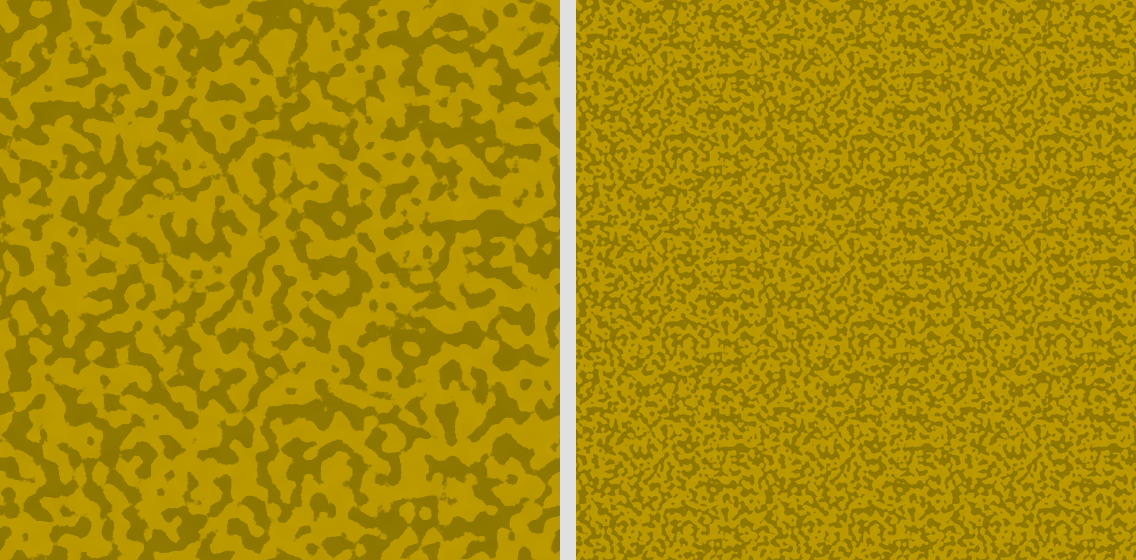
Left: one tile. Right: repeated 3 by 3.
Give the GLSL for this texture, as a WebGL 1 fragment shader.

```glsl
precision highp float;

uniform vec2 u_resolution;

const vec3 OCHRE = vec3(0.73, 0.60, 0.0);
const vec3 OLIVE = vec3(0.56, 0.47, 0.0);

// Whole numbers of noise cells across the canvas, so every layer wraps
const float CLUSTER_CELLS = 14.0;
const float BLOB_CELLS = 30.0;
const float DETAIL_CELLS = 41.0;
const float FRAY_CELLS = 160.0;
const float MOTTLE_CELLS = 24.0;

const float CLUSTER_WEIGHT = 0.42;
const float DETAIL_WEIGHT = 0.5;
const float FRAY_WEIGHT = 0.10;
const float MOTTLE_STRENGTH = 0.035;

const float THRESHOLD = -0.055;
const float EDGE_SOFTNESS = 0.05;
const float TAU = 6.2831853;

float hash(vec2 cell, float seed) {
    vec3 q = fract(vec3(cell.xyx + seed * 7.31) * vec3(0.1031, 0.1030, 0.0973));
    q += dot(q, q.yzx + 33.33);
    return fract((q.x + q.y) * q.z);
}

// Contribution of one lattice corner, wrapped at the period
float cornerSlope(vec2 cell, vec2 corner, vec2 local, float period, float seed) {
    float angle = TAU * hash(mod(cell + corner, period), seed);
    return dot(vec2(cos(angle), sin(angle)), local - corner);
}

float gradientNoise(vec2 uv, float period, float seed) {
    // The shift keeps the lattices of different layers apart
    vec2 p = uv * period + fract(seed * vec2(0.37, 0.61));
    vec2 cell = floor(p);
    vec2 local = fract(p);
    vec2 blend = local * local * local * (local * (local * 6.0 - 15.0) + 10.0);
    float a = cornerSlope(cell, vec2(0.0, 0.0), local, period, seed);
    float b = cornerSlope(cell, vec2(1.0, 0.0), local, period, seed);
    float c = cornerSlope(cell, vec2(0.0, 1.0), local, period, seed);
    float d = cornerSlope(cell, vec2(1.0, 1.0), local, period, seed);
    return mix(mix(a, b, blend.x), mix(c, d, blend.x), blend.y);
}

// Blobs gathered into loose clusters, with slightly frayed outlines
float blotchField(vec2 uv) {
    return gradientNoise(uv, BLOB_CELLS, 1.0)
        + DETAIL_WEIGHT * gradientNoise(uv, DETAIL_CELLS, 2.0)
        + CLUSTER_WEIGHT * gradientNoise(uv, CLUSTER_CELLS, 3.0)
        + FRAY_WEIGHT * gradientNoise(uv, FRAY_CELLS, 4.0);
}

void main() {
    vec2 uv = gl_FragCoord.xy / u_resolution;
    float ground = smoothstep(THRESHOLD - EDGE_SOFTNESS,
                              THRESHOLD + EDGE_SOFTNESS, blotchField(uv));

    // Faint unevenness within both colours
    float mottle = 1.0 + MOTTLE_STRENGTH * gradientNoise(uv, MOTTLE_CELLS, 5.0);
    gl_FragColor = vec4(mix(OLIVE, OCHRE, ground) * mottle, 1.0);
}
```
